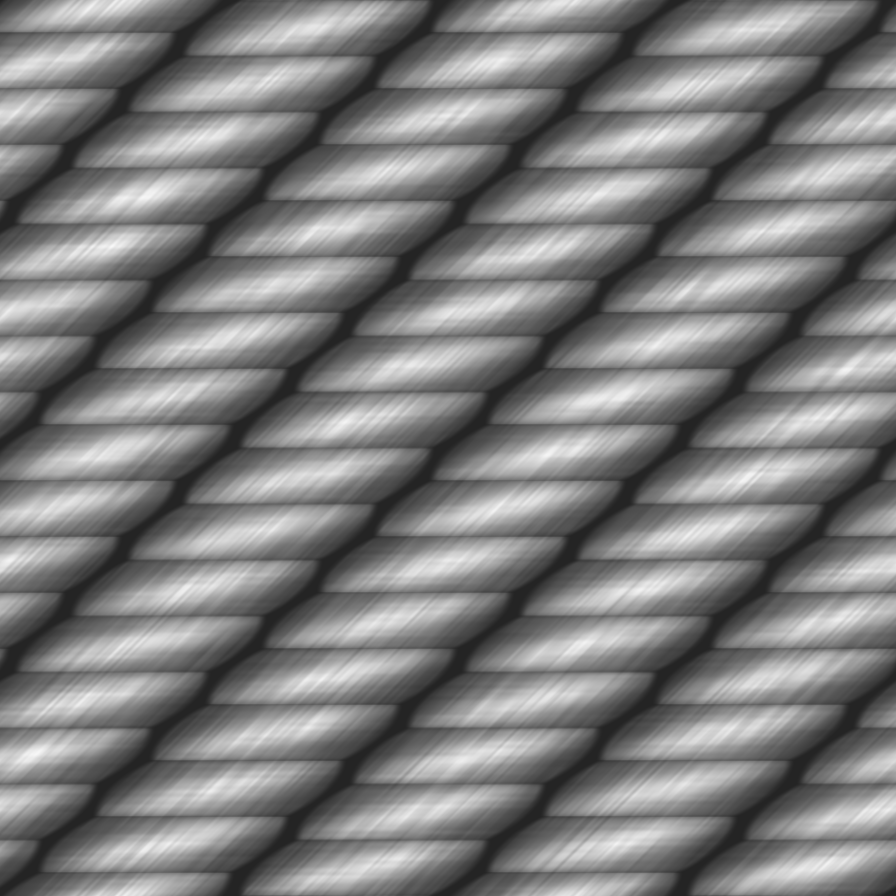
Give the GLSL for this texture, as a Shadertoy shader.

```glsl
const float ROPES = 4.0;            // diagonal ropes across and down
const float STRANDS = 16.0;         // strands per rope over the full height
const float ALTERNATE_SHIFT = 0.58; // strand offset on every other rope
const float RIDGE_SLANT = 0.95;     // tilt of the highlight inside a strand
const float RIDGE_SHARPNESS = 8.0;
const float EDGE_SHADE = 0.20;
const float HIGHLIGHT = 0.67;
const float GAP_SHADE = 0.14;
const float GAP_SOFTNESS = 0.035;
const float NOTCH_DEPTH = 0.24;
const float CREASE_WIDTH = 0.045;
const float CREASE_DARKNESS = 0.24;
const float FIBRE_STRENGTH = 0.26;
const float SCRATCH_STRENGTH = 0.09;
const float PI = 3.14159;

float hash(vec2 cell) {
    uvec2 q = uvec2(cell) * uvec2(1597u, 3571u);
    uint n = (q.x ^ (q.y << 7)) * 747796u + 28913u;
    n = (n ^ (n >> 15)) * 277803u;
    n = (n ^ (n >> 13)) * 668265u;
    return float((n ^ (n >> 16)) & 65535u) / 65535.0;
}

// Value noise that wraps after a whole number of cells.
float wrappedNoise(vec2 p, vec2 cells) {
    p *= cells;
    vec2 i = floor(p);
    vec2 f = p - i;
    f = f * f * (3.0 - 2.0 * f);
    vec2 a = mod(i, cells);
    vec2 b = mod(i + 1.0, cells);
    return mix(mix(hash(a), hash(vec2(b.x, a.y)), f.x),
               mix(hash(vec2(a.x, b.y)), hash(b), f.x), f.y);
}

// Rounded strand with a slanted highlight; both axes run from -0.5 to 0.5.
float strandShade(float across, float along) {
    float d = along - RIDGE_SLANT * across;
    float ridge = 0.4 + 0.6 * exp(-RIDGE_SHARPNESS * d * d);
    return EDGE_SHADE + HIGHLIGHT * cos(PI * across) * ridge;
}

void mainImage(out vec4 fragColor, in vec2 fragCoord) {
    vec2 uv = fragCoord / iResolution.xy;
    vec2 pixel = 1.0 / iResolution.xy;

    // Rope and strand coordinates
    float rope = ROPES * (uv.x - uv.y);
    float across = fract(rope) - 0.5;
    float isEven = 1.0 - mod(floor(rope), 2.0);
    float along = fract(STRANDS * uv.y + ALTERNATE_SHIFT * isEven) - 0.5;

    // Strand body, blended with its neighbour at the joint
    float joint = 0.5 - abs(along);
    float side = along < 0.0 ? -1.0 : 1.0;
    float blend = 0.5 * (1.0 - smoothstep(0.0, STRANDS * pixel.y, joint));
    float shade = mix(strandShade(across, along),
                      strandShade(across, along - side), blend);
    shade *= 1.0 - CREASE_DARKNESS * exp(-joint / CREASE_WIDTH);

    // Fibres along the rope and faint level scratches
    vec2 fibreUv = vec2(uv.x - uv.y, uv.y);
    float fibre = 0.55 * wrappedNoise(fibreUv, vec2(230.0, 22.0))
                + 0.45 * wrappedNoise(fibreUv, vec2(110.0, 15.0)) - 0.5;
    float scratch = wrappedNoise(uv, vec2(14.0, 240.0)) - 0.5;
    shade *= 1.0 + FIBRE_STRENGTH * fibre + SCRATCH_STRENGTH * scratch;

    // Dark gap between ropes, widening into notches at the joints
    float edge = 0.49 - NOTCH_DEPTH * along * along - abs(across);
    float soft = max(GAP_SOFTNESS, ROPES * pixel.x);
    shade = mix(GAP_SHADE, shade, smoothstep(-0.5 * soft, soft, edge));

    fragColor = vec4(vec3(clamp(shade, 0.0, 1.0)), 1.0);
}
```
